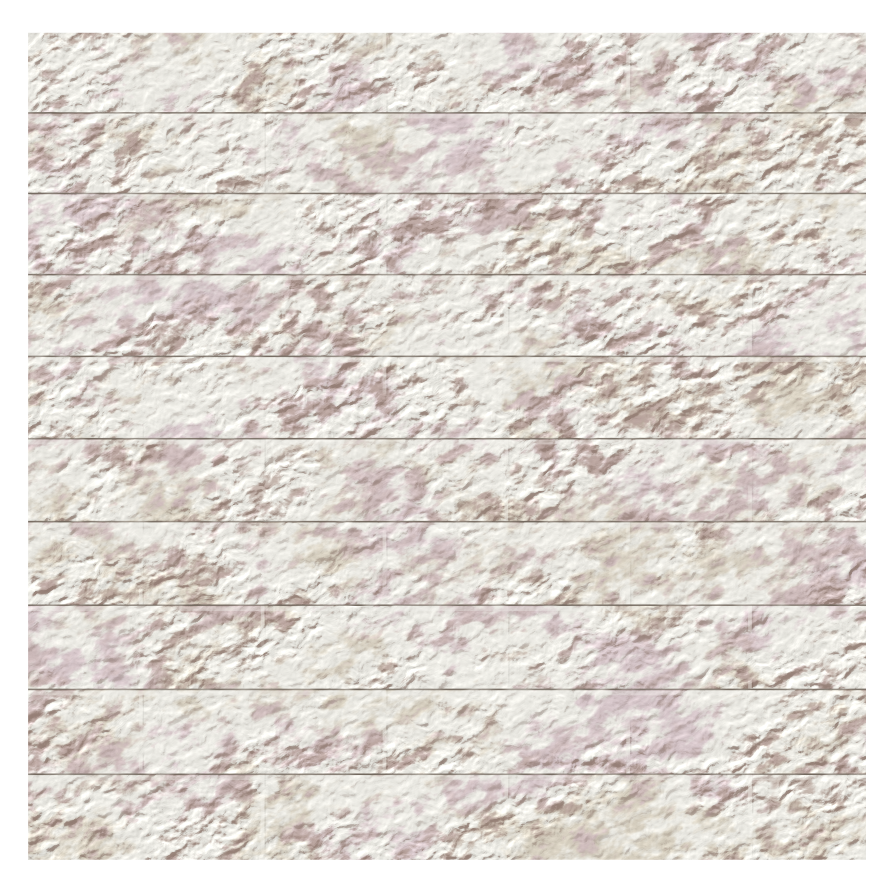
A Shadertoy shader for this texture:

```glsl
// Whitewashed stone cladding: ten planks on a white ground, with faint staggered joints.
// Slanted, warped noise is lit from the upper left for fine chipped relief;
// broader noise gathers speckled mauve, tan and brown stains into clouds.

float hash(vec2 p) {
    vec3 q = fract(p.xyx * 0.1031);
    q += dot(q, q.yzx + 33.33);
    return fract((q.x + q.y) * q.z);
}

float noise(vec2 p) {
    vec2 cell = floor(p), f = fract(p);
    f = f * f * f * (f * (f * 6.0 - 15.0) + 10.0);
    return mix(mix(hash(cell), hash(cell + vec2(1, 0)), f.x),
               mix(hash(cell + vec2(0, 1)), hash(cell + vec2(1, 1)), f.x), f.y);
}

float fbm(vec2 p) {
    float sum = 0.0, amplitude = 0.533;
    for (int i = 0; i < 4; i++) {
        sum += amplitude * noise(p);
        p = mat2(1.6, 1.2, -1.2, 1.6) * p + 17.3;
        amplitude *= 0.5;
    }
    return sum;
}

// Coordinates along and across flakes that rise to the right
vec2 slant(vec2 p) {
    return mat2(0.9, -0.43, 0.43, 0.9) * p;
}

// Height of the chipped surface
float stoneHeight(vec2 p) {
    p += 0.012 * (vec2(fbm(p * 45.0), fbm(p * 45.0 + 41.0)) - 0.5);
    return fbm(slant(p) * vec2(68.0, 125.0) + 50.0);
}

// Antialiased line that keeps its weight when thinner than a pixel
float line(float dist, float halfWidth, float px) {
    return clamp((halfWidth + 0.5 * px - abs(dist)) / px, 0.0, min(1.0, 2.0 * halfWidth / px));
}

void mainImage(out vec4 fragColor, in vec2 fragCoord) {
    vec2 uv = fragCoord / iResolution.xy;
    float px = 1.0 / min(iResolution.x, iResolution.y);

    // Planks grow slightly shorter toward the top
    float rise = uv.y - 0.0404;
    float rows = rise * (10.435 + 0.433 * rise);
    float row = clamp(floor(rows), 0.0, 9.0);
    float inRow = rows - row;
    vec2 p = uv + row * vec2(3.7, 1.3) + 2.0;

    // Relief lit from the upper left, stronger in rough clouds
    float relief = stoneHeight(p) - stoneHeight(p + vec2(-0.0016, 0.003));
    float clouds = fbm(slant(p) * vec2(9.0, 17.0) + 7.0);
    float rough = smoothstep(0.32, 0.66, clouds + 0.14 * (0.5 - inRow));
    float speckle = fbm(slant(p) * vec2(48.0, 85.0) + 23.0) - 0.5;
    float grain = noise(p * 240.0) - 0.5;

    // Whitewash with speckled tan and mauve stains
    vec3 color = vec3(0.920, 0.915, 0.890);
    float ochre = fbm(p * vec2(10.0, 15.0) + 93.0) + 1.1 * speckle;
    float mauve = fbm(p * vec2(9.0, 15.0) + 61.0) + 1.1 * speckle + 0.1 * grain;
    color = mix(color, vec3(0.78, 0.735, 0.65), 0.6 * smoothstep(0.46, 0.84, ochre));
    color = mix(color, vec3(0.77, 0.67, 0.71), 0.6 * smoothstep(0.50, 0.84, mauve));

    // Chipped shading, brown stains and dark crevices
    color += relief * mix(0.20, 0.44, rough) + 0.04 * grain;
    float stain = smoothstep(0.02, 0.30, speckle + 0.3 * (clouds - 0.5) - 0.5 * relief);
    color = mix(color, vec3(0.67, 0.58, 0.54), 0.6 * stain * rough);
    float crevice = smoothstep(0.07, 0.32, -relief + 0.3 * speckle);
    color = mix(color, vec3(0.54, 0.45, 0.41), crevice * mix(0.15, 0.65, rough));

    // Faint pale joints, shifted half a brick on alternate planks
    float brick = (uv.x - 0.157) / 0.272 + 0.5 * mod(row + 1.0, 2.0);
    float joint = (brick - round(brick)) * 0.272;
    float worn = smoothstep(0.35, 0.75, noise(p * vec2(20.0, 60.0)));
    color = mix(color, vec3(0.95, 0.945, 0.92), 0.45 * worn * line(joint, 0.002, px));
    color -= 0.05 * worn * line(joint - 0.003, 0.0007, px);

    // Broken dark seam between planks with a pale lip below it
    float seamRow = clamp(round(rows), 1.0, 9.0);
    float seam = (rows - seamRow) / 10.6;
    float seamWear = mix(0.5, 1.0, noise(vec2(uv.x * 70.0, seamRow * 9.0)));
    color = mix(color, vec3(0.94, 0.935, 0.915), 0.35 * line(seam + 0.004, 0.0025, px));
    color = mix(color, vec3(0.45, 0.41, 0.37), seamWear * line(seam, 0.0009, px));

    // Panel cut out of the white ground
    vec2 edge = abs(uv - vec2(0.499, 0.502)) - vec2(0.4675, 0.4615);
    float panel = 1.0 - smoothstep(-0.5 * px, 0.5 * px, max(edge.x, edge.y));
    fragColor = vec4(mix(vec3(1.0), clamp(color, 0.0, 1.0), panel), 1.0);
}
```
